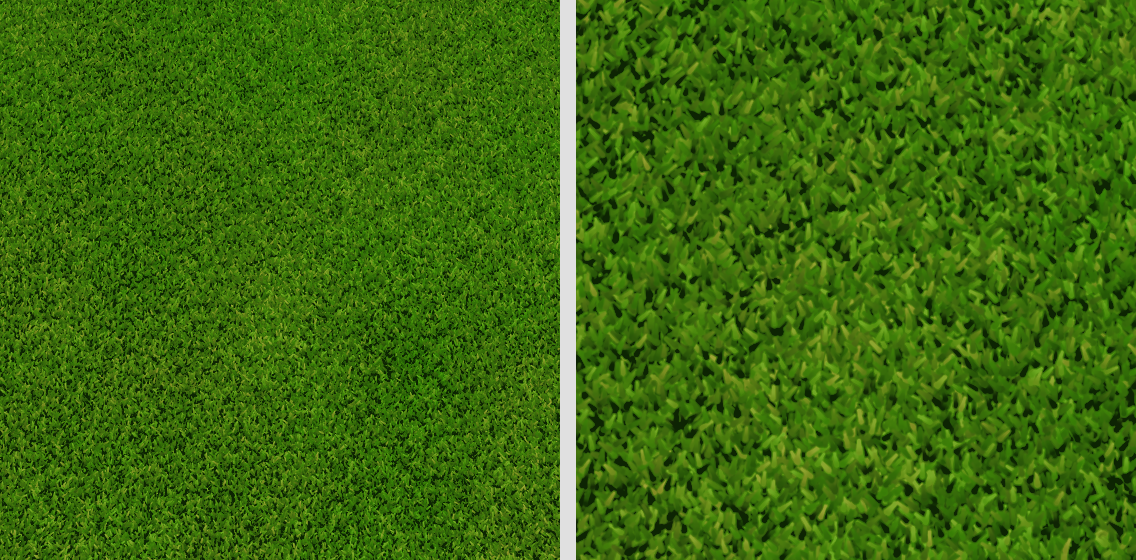
Left, the full canvas; right, a detail of the centre.
This texture is drawn by a WebGL 1 fragment shader. Its source:

```glsl
precision highp float;
// Short mown lawn seen slightly from above: layers of tiny, randomly leaning
// blades are painted over dark gaps, then coloured by a green ramp. Broad noise
// patches vary brightness and dryness; blades get finer towards the top.

uniform vec2 u_resolution;

const float BLADE_CELLS = 122.0;   // blade cells across the canvas, bottom edge
const float FAR_SHRINK = 0.22;     // how much finer the blades get at the top
const float HALF_LENGTH = 0.46;    // blade size, in cells
const float HALF_WIDTH = 0.20;
const float EDGE = 0.13;           // softness of a blade edge, in cells
const float LEAN = 2.3;            // spread of blade angles around upright
const float CONTRAST = 1.22;
const float PATCH_TONE = 0.24;     // strength of the broad light and dark areas
const float GAP_TONE = 0.06;
const int LAYERS = 5;

const vec3 GAP     = vec3(0.05, 0.14, 0.01);
const vec3 SHADE   = vec3(0.16, 0.34, 0.03);
const vec3 GRASS   = vec3(0.22, 0.42, 0.04);
const vec3 FRESH   = vec3(0.26, 0.49, 0.04);
const vec3 LIME    = vec3(0.37, 0.57, 0.08);
const vec3 TIP     = vec3(0.47, 0.66, 0.15);
const vec3 DRY_SHIFT = vec3(0.17, -0.02, 0.07);  // from lush to straw

float hash(vec2 p) {
  return fract(sin(dot(p, vec2(127.1, 311.7))) * 43758.5453);
}

float noise(vec2 p) {
  vec2 i = floor(p);
  vec2 f = fract(p);
  f = f * f * (3.0 - 2.0 * f);
  return mix(mix(hash(i), hash(i + vec2(1.0, 0.0)), f.x),
             mix(hash(i + vec2(0.0, 1.0)), hash(i + 1.0), f.x), f.y);
}

float patches(vec2 p) {
  float sum = 0.0;
  float weight = 0.5;
  for (int i = 0; i < 4; i++) {
    sum += weight * noise(p);
    p = p * 2.1 + 17.3;
    weight *= 0.55;
  }
  return sum;
}

// Paints one layer of blades over the surface, given as (tone, dryness).
vec2 paintBlades(vec2 surface, vec2 p, float layer) {
  vec2 cell = floor(p);
  for (int y = -1; y <= 1; y++) {
    for (int x = -1; x <= 1; x++) {
      vec2 id = cell + vec2(float(x), float(y));
      vec2 seed = id + layer * vec2(19.7, 7.3);
      vec2 root = id + vec2(hash(seed), hash(seed + 41.3));
      float angle = (hash(seed + 83.9) - 0.5) * LEAN;
      vec2 along = vec2(sin(angle), cos(angle));
      vec2 d = p - root;
      float t = clamp(dot(d, along), -HALF_LENGTH, HALF_LENGTH);
      float taper = 1.0 - 0.25 * t / HALF_LENGTH;
      float dist = length(d - along * t) - HALF_WIDTH * taper;
      float cover = 1.0 - smoothstep(-EDGE, EDGE, dist);
      float tone = hash(seed + 129.1) + 0.12 * t / HALF_LENGTH;
      float dry = hash(seed + 171.7);
      surface = mix(surface, vec2(tone, dry * dry), cover);
    }
  }
  return surface;
}

vec3 grassRamp(float t) {
  vec3 c = mix(GAP, SHADE, smoothstep(0.0, 0.18, t));
  c = mix(c, GRASS, smoothstep(0.18, 0.42, t));
  c = mix(c, FRESH, smoothstep(0.42, 0.66, t));
  c = mix(c, LIME, smoothstep(0.66, 0.88, t));
  return mix(c, TIP, smoothstep(0.88, 1.1, t));
}

void main() {
  vec2 uv = gl_FragCoord.xy / min(u_resolution.x, u_resolution.y);

  // Mild perspective: cells shrink with height.
  float scale = BLADE_CELLS * (1.0 + FAR_SHRINK * uv.y);
  vec2 ground = vec2((uv.x - 0.5) * scale,
                     BLADE_CELLS * uv.y * (1.0 + 0.5 * FAR_SHRINK * uv.y));

  vec2 surface = vec2(GAP_TONE, 0.2);
  for (int i = 0; i < LAYERS; i++) {
    float layer = float(i) + 1.0;
    surface = paintBlades(surface, ground + layer * vec2(0.37, 0.61), layer);
  }

  // Broad variation, lusher and calmer towards the top.
  float light = patches(uv * vec2(4.0, 5.0) + 3.1) - 0.5;
  float dryPatch = patches(uv * 4.5 + 31.7) - 0.5;
  float contrast = CONTRAST * (1.0 - 0.2 * uv.y);
  float tone = 0.5 + (surface.x - 0.5) * contrast + PATCH_TONE * light;
  float dryness = surface.y - 0.33 + 0.9 * dryPatch + 0.25 * (0.5 - uv.y);

  vec3 color = grassRamp(tone);
  color += DRY_SHIFT * dryness * clamp(tone + 0.1, 0.0, 1.0);
  gl_FragColor = vec4(clamp(color, 0.0, 1.0), 1.0);
}
```
